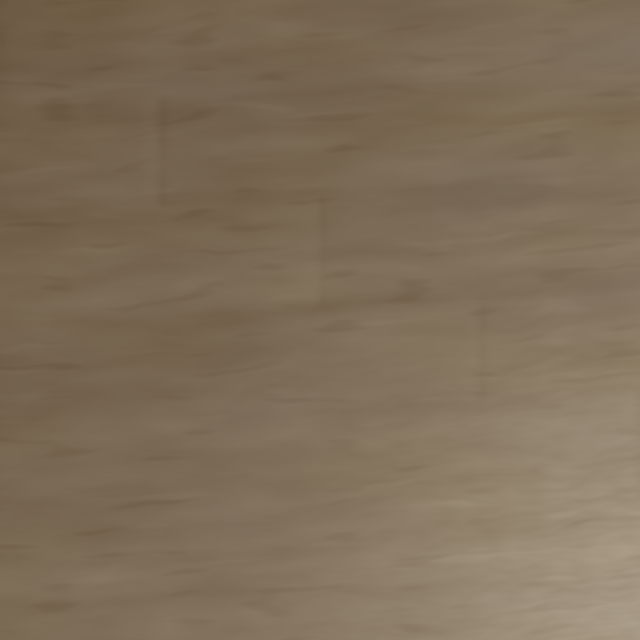
Reproduce this texture procedurally as a Shadertoy shader.

```glsl
// Softly lit, slightly blurred wooden floor: faint planks with staggered joints,
// long nearly level grain from stretched gradient noise, and a pale sheen
// that grows toward the lower right corner.

const vec3 DARK_WOOD = vec3(0.42, 0.35, 0.265);
const vec3 PALE_WOOD = vec3(0.64, 0.585, 0.505);
const vec3 OCHRE_TINT = vec3(0.006, 0.002, -0.022);
const float BASE_TONE = 0.421;         // red level at the upper left
const vec2 LIGHT_SLOPE = vec2(0.068, 0.062);
const vec2 SHEEN_CENTER = vec2(1.02, 0.04);
const float SHEEN_AMOUNT = 0.10;
const float SHEEN_SPREAD = 0.16;
const float GRAIN_TILT = 0.065;
const float PLANK_HEIGHT = 0.17;
const float SEAM_LEVEL = 0.496;        // top edge of plank row zero
const float JOINT_START = 0.75;
const float JOINT_STEP = 0.25;
const float PLANK_CONTRAST = 0.012;

float hash(vec2 p) {
    vec3 q = fract(p.xyx * vec3(0.1031, 0.1030, 0.0973));
    q += dot(q, q.yzx + 33.33);
    return fract((q.x + q.y) * q.z);
}

float corner(vec2 cell, vec2 offset, vec2 f) {
    float angle = 6.2832 * hash(cell + offset);
    return dot(vec2(cos(angle), sin(angle)), f - offset);
}

float noise(vec2 p) {
    vec2 cell = floor(p);
    vec2 f = p - cell;
    vec2 u = f * f * f * (f * (f * 6.0 - 15.0) + 10.0);
    cell += 200.0;
    float low = mix(corner(cell, vec2(0, 0), f), corner(cell, vec2(1, 0), f), u.x);
    float high = mix(corner(cell, vec2(0, 1), f), corner(cell, vec2(1, 1), f), u.x);
    return mix(low, high, u.y);
}

float bell(float distance, float width) {
    float d = distance / width;
    return exp(-d * d);
}

// Tone shift of the planks, their butt joints and the long seams between rows
float planks(vec2 p) {
    float shift = 0.0;
    for (int i = -3; i <= 2; i++) {
        float row = float(i);
        float top = SEAM_LEVEL - row * PLANK_HEIGHT;
        float inside = smoothstep(-0.008, 0.008, top - p.y)
                     * smoothstep(-0.008, 0.008, p.y - top + PLANK_HEIGHT);
        float joint = JOINT_START + JOINT_STEP * row;
        float side = smoothstep(-0.007, 0.007, p.x - joint);
        float tone = mix(hash(vec2(row + 9.0, 3.0)), hash(vec2(row + 9.0, 8.0)), side);
        float wear = 0.6 + 0.8 * noise(vec2(row * 5.3, p.y * 18.0));
        shift += inside * ((tone - 0.5) * PLANK_CONTRAST
               - 0.014 * wear * bell(p.x - joint - 0.004, 0.009)
               + 0.007 * wear * bell(p.x - joint + 0.016, 0.012));
        // The middle seam shows most, from the neighbouring joint onward
        float reach = smoothstep(0.42, 0.52, p.x) * bell(row, 0.7);
        float level = p.y - top + 0.008 * noise(vec2(p.x * 7.0, row));
        shift -= (0.005 + 0.020 * reach) * bell(level, 0.014);
        shift += 0.013 * reach * bell(level - 0.045, 0.022);
    }
    return shift;
}

// Broad smudges, medium streaks, fine fibres and sparse dark flecks
float grain(vec2 p, float sheen) {
    p.y += 0.012 * noise(p * vec2(5.0, 9.0)) + 0.004 * noise(p * vec2(19.0, 24.0));
    float smudges = noise(p * vec2(3.2, 9.0) + 4.7);
    float streaks = noise(p * vec2(3.5, 25.0) + 17.3);
    float wisps = noise(p * vec2(10.0, 43.0) + 31.9);
    float fibres = noise(p * vec2(28.0, 110.0) + 53.1);
    float flecks = smoothstep(0.22, 0.55, noise(p * vec2(9.0, 54.0) + 71.7));
    float glints = smoothstep(0.25, 0.55, noise(p * vec2(7.0, 48.0) + 93.4));
    return 0.020 * smudges + 0.027 * streaks + 0.017 * wisps
         + (0.005 + 0.018 * sheen) * fibres
         - 0.023 * flecks + (0.012 + 0.014 * sheen) * glints;
}

void mainImage(out vec4 fragColor, in vec2 fragCoord) {
    vec2 uv = fragCoord / iResolution.xy;
    vec2 wood = vec2(uv.x, uv.y - GRAIN_TILT * uv.x * (0.6 + 0.4 * uv.x));

    // Lighting across the floor
    vec2 away = uv - SHEEN_CENTER;
    float sheen = exp(-dot(away, away) / SHEEN_SPREAD);
    float tone = BASE_TONE + dot(LIGHT_SLOPE, vec2(uv.x, 1.0 - uv.y));
    tone += SHEEN_AMOUNT * sheen;

    tone += planks(wood) + grain(wood, sheen);

    // Wood colour with drifting ochre patches, strongest at the right
    float ramp = (tone - DARK_WOOD.r) / (PALE_WOOD.r - DARK_WOOD.r);
    vec3 color = mix(DARK_WOOD, PALE_WOOD, ramp);
    float ochre = noise(wood * vec2(2.5, 8.0) + 12.6) * (0.5 + 0.8 * uv.x);
    color += OCHRE_TINT * ochre * (1.0 - 0.7 * sheen);

    fragColor = vec4(clamp(color, 0.0, 1.0), 1.0);
}
```
